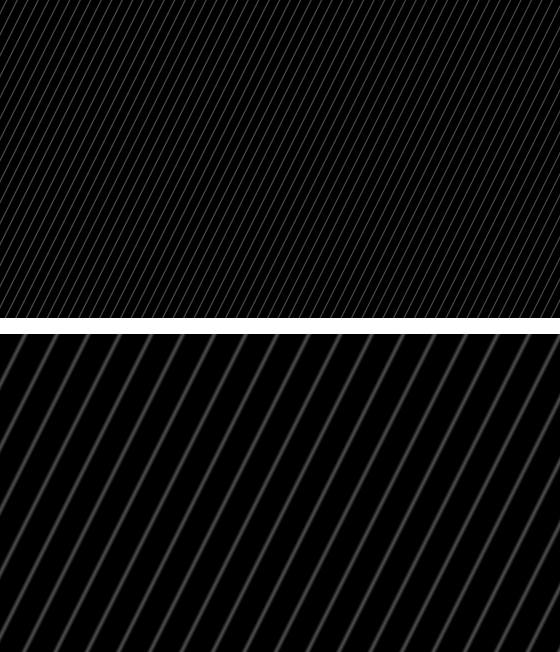
Top, the full canvas; bottom, a detail of the centre.
This pattern is drawn by a Shadertoy shader. Its source:

```glsl
// Thin grey parallel slanted lines, evenly spaced on black.

// Lengths are fractions of the canvas height.
const float SPACING = 0.033;       // horizontal gap between lines
const float SLOPE = 2.0;           // rise over run of each line
const float PHASE = 0.0;           // shift of the lines, in repeats
const float HALF_WIDTH = 0.00348;  // from a line's centre to its faded edge
const vec3 LINE_COLOR = vec3(0.31);
const vec3 BACKGROUND = vec3(0.0);

// Perpendicular distance to the nearest slanted line.
float slantedLineDistance(vec2 p) {
    float repeatPos = (p.x - p.y / SLOPE) / SPACING + PHASE;
    float horizontal = abs(fract(repeatPos) - 0.5) * SPACING;
    return horizontal * SLOPE / length(vec2(1.0, SLOPE));
}

void mainImage(out vec4 fragColor, in vec2 fragCoord) {
    vec2 p = fragCoord / iResolution.y;

    // Linear fade, at least one pixel wide, dimmed to keep its total light.
    float fade = max(HALF_WIDTH, 1.0 / iResolution.y);
    float coverage = max(0.0, 1.0 - slantedLineDistance(p) / fade);
    coverage *= HALF_WIDTH / fade;

    fragColor = vec4(mix(BACKGROUND, LINE_COLOR, coverage), 1.0);
}
```
